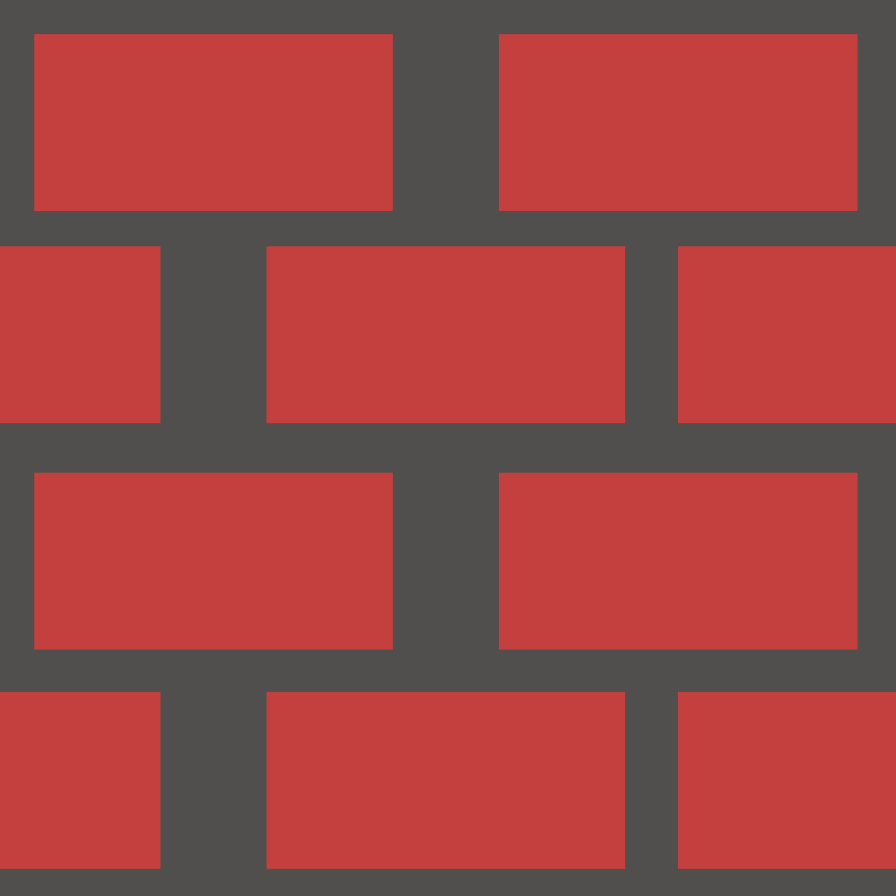
A Shadertoy shader for this pattern:

```glsl
const vec3 BRICK_COLOR = vec3(0.768, 0.250, 0.248);
const vec3 MORTAR_COLOR = vec3(0.314, 0.310, 0.302);
const vec2 BRICK_HALF_SIZE = vec2(0.2001, 0.0987);
const vec4 ROW_CENTERS = vec4(0.1290, 0.3737, 0.6264, 0.8632);
const int ROWS = 4;
const int COLUMNS = 3;
const float COLUMN_PITCH = 0.5186;
const float FIRST_COLUMN = 0.2383;
const float STAGGER = -0.5 * COLUMN_PITCH;
const float LAST_BRICK_NUDGE = -0.0594;

// Fraction of the pixel covered by an axis-aligned brick
float brickCoverage(vec2 offset, vec2 pixelSize) {
    vec2 inside = (BRICK_HALF_SIZE - abs(offset)) / pixelSize;
    vec2 coverage = clamp(inside + 0.5, 0.0, 1.0);
    return coverage.x * coverage.y;
}

// Unevenly spaced courses, every other one staggered by half a pitch
float wallCoverage(vec2 uv, vec2 pixelSize) {
    float coverage = 0.0;
    for (int row = 0; row < ROWS; row++) {
        float rowShift = row % 2 == 0 ? STAGGER : 0.0;
        for (int column = 0; column < COLUMNS; column++) {
            float x = FIRST_COLUMN + rowShift + float(column) * COLUMN_PITCH;
            // The closing brick sits against a narrower joint
            if (column == COLUMNS - 1) x += LAST_BRICK_NUDGE * float(row % 2 == 0);
            vec2 center = vec2(x, ROW_CENTERS[row]);
            coverage = max(coverage, brickCoverage(uv - center, pixelSize));
        }
    }
    return coverage;
}

void mainImage(out vec4 fragColor, in vec2 fragCoord) {
    vec2 pixelSize = 1.0 / iResolution.xy;
    vec2 uv = fragCoord * pixelSize;
    vec3 color = mix(MORTAR_COLOR, BRICK_COLOR, wallCoverage(uv, pixelSize));
    fragColor = vec4(color, 1.0);
}
```
